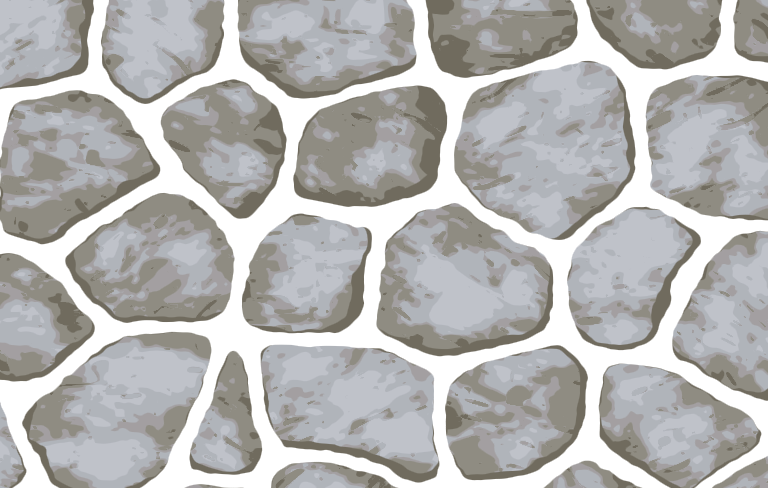
Write a WebGL 2 fragment shader that draws this texture.

```glsl
#version 300 es
precision highp float;
// Dry-stone wall: rounded stones in flat, posterized tones with white joints.

#define STONES_PER_HEIGHT 3.4
#define JITTER 0.62
#define SIZE_VARIETY 0.26
#define JOINT 0.047
#define ROUNDING 0.055
#define RIM_SHADOW 0.06
#define PATCH_SCALE 4.2
#define TONE_DARK 0.14
#define TONE_OLIVE 0.43
#define TONE_WARM 0.52
#define TONE_COOL 0.70

uniform vec2 u_resolution;
out vec4 fragColor;

vec3 hash3(vec2 p) {
    vec3 h = fract(p.xyx * vec3(0.1031, 0.1030, 0.0973));
    h += dot(h, h.yxz + 33.33);
    return fract((h.xxy + h.yzz) * h.zyx);
}

float noise(vec2 p) {
    vec2 i = floor(p), f = fract(p);
    f = f * f * f * (f * (f * 6.0 - 15.0) + 10.0);
    vec2 o = vec2(0.0, 1.0);
    return mix(mix(hash3(i).x, hash3(i + o.yx).x, f.x),
               mix(hash3(i + o.xy).x, hash3(i + o.yy).x, f.x), f.y);
}

vec2 noise2(vec2 p) {
    return vec2(noise(p), noise(p + 57.3)) - 0.5;
}

// Stone centre (xy) and size weight (z) of a grid cell, odd rows staggered.
vec3 stoneSite(vec2 cell) {
    vec3 h = hash3(cell + 71.0);
    float stagger = 0.5 * mod(cell.y, 2.0);
    return vec3(cell + 0.5 + vec2(stagger, 0.0) + JITTER * (h.xy - 0.5),
                SIZE_VARIETY * h.z);
}

float power(vec2 p, vec3 site) {
    vec2 r = p - site.xy;
    return dot(r, r) - site.z;
}

// Antialiased step: 1 where the value exceeds the limit.
float above(float value, float limit) {
    return clamp((value - limit) / max(fwidth(value), 1e-4) + 0.5, 0.0, 1.0);
}

void main() {
    vec2 wall = gl_FragCoord.xy / u_resolution.y * STONES_PER_HEIGHT * vec2(0.92, 1.06) + 20.0;

    // Uneven outlines: broad bends plus small chips
    vec2 p = wall + 0.16 * noise2(wall * 1.7) + 0.035 * noise2(wall * 6.0)
           + 0.016 * noise2(wall * 17.0);

    // Find the stone that owns this point
    vec2 base = floor(p), owner = base;
    float nearest = 1e5;
    for (int y = -2; y <= 2; y++)
    for (int x = -2; x <= 2; x++) {
        vec2 cell = base + vec2(x, y);
        float d = power(p, stoneSite(cell));
        if (d < nearest) { nearest = d; owner = cell; }
    }

    // Rounded distance to the outline, and to the same shape with a shaded side
    vec3 site = stoneSite(owner), trait = hash3(owner + 133.0);
    float angle = -1.35 + 1.9 * (trait.x - 0.5);
    vec2 shadeDir = vec2(cos(angle), sin(angle));
    float edgeSum = 0.0, innerSum = 0.0;
    for (int y = -2; y <= 2; y++)
    for (int x = -2; x <= 2; x++) {
        vec2 cell = owner + vec2(x, y);
        if (x == 0 && y == 0) continue;
        vec3 other = stoneSite(cell);
        vec2 between = other.xy - site.xy;
        float span = max(length(between), 0.05);
        float d = (power(p, other) - nearest) / (2.0 * span);
        float shade = RIM_SHADOW * max(0.0, dot(between / span, shadeDir));
        edgeSum += exp(-d / ROUNDING);
        innerSum += exp(-(d - shade) / ROUNDING);
    }
    float edge = -ROUNDING * log(edgeSum);
    float inner = -ROUNDING * log(innerSum) - JOINT;

    // Blotchy surface, turned and stretched differently on each stone
    float turn = 1.6 * (trait.y - 0.5);
    mat2 grain = mat2(cos(turn), sin(turn), -sin(turn), cos(turn));
    vec2 s = grain * (wall - site.xy) * vec2(0.85, 1.2) + 40.0 * trait.xy + 60.0;
    s += 0.09 * noise2(s * 5.0);
    float blotch = 0.5 * noise(s * PATCH_SCALE)
                 + 0.3 * noise(s * PATCH_SCALE * 2.3 + 9.0)
                 + 0.2 * noise(s * PATCH_SCALE * 4.6 + 23.0);
    float tone = blotch + 0.34 * (trait.z - 0.5)
               + 0.3 * (smoothstep(0.0, 0.24, inner) - 0.5);

    // Sparse pits and specks lower the tone
    float pit = noise(s * vec2(6.0, 13.0) + 80.0);
    float speck = noise(s * 24.0 + 150.0);
    tone -= 0.22 * smoothstep(0.86, 0.90, pit) + 0.16 * smoothstep(0.90, 0.94, speck);

    // Flat tones from dark to light
    vec3 dark = vec3(0.44, 0.42, 0.37), olive = vec3(0.56, 0.55, 0.51);
    vec3 warm = vec3(0.638, 0.625, 0.63), cool = vec3(0.69, 0.705, 0.73);
    vec3 pale = vec3(0.75, 0.76, 0.79);
    vec3 color = mix(dark, olive, above(tone, TONE_DARK));
    color = mix(color, warm, above(tone, TONE_OLIVE));
    color = mix(color, cool, above(tone, TONE_WARM));
    color = mix(color, pale, above(tone, TONE_COOL));

    // Dark crescent along the shaded side, then the white joints
    float crescent = inner + 0.05 * (noise(s * 7.0 + 31.0) - 0.4);
    color = mix(dark, color, above(crescent, 0.0));
    color = mix(vec3(1.0), color, above(edge, JOINT));
    fragColor = vec4(color, 1.0);
}
```
